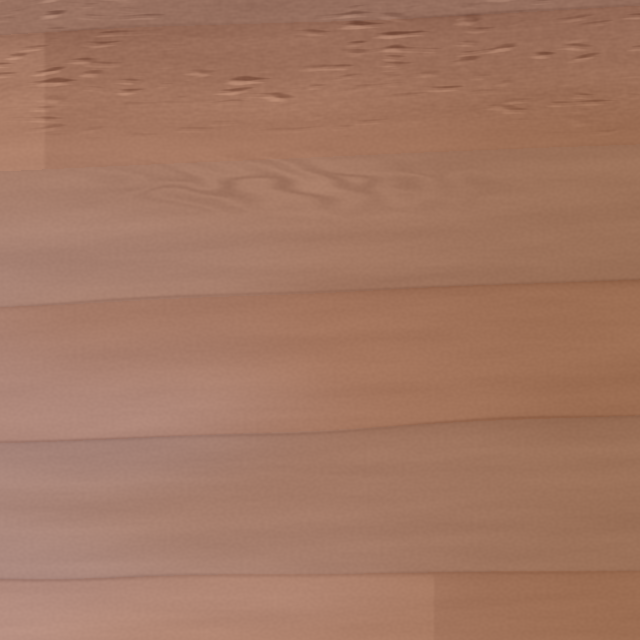
Write a WebGL 1 fragment shader that draws this texture.

```glsl
precision highp float;
// Draws soft reddish-brown wood planks with long grain, dark seams, pores and a swirling knot.
uniform vec2 u_resolution;

const vec3 WOOD = vec3(0.645, 0.468, 0.378);
const vec3 TAN_WOOD = vec3(0.605, 0.430, 0.325);
const vec3 DUSKY_WOOD = vec3(0.590, 0.430, 0.362);
const vec3 PINK_SHEEN = vec3(0.685, 0.545, 0.505);
const vec3 SHADE_TINT = vec3(1.0, 0.96, 0.88);   // how each channel follows light and dark
const float PLANK_PITCH = 0.2125;
const float PLANK_BASE = 0.095;
const float GRAIN_SLOPE = 0.044;
const float GRAIN_CONTRAST = 0.052;
const float PORE_CONTRAST = 0.13;
const float PORE_START = 0.79;
const float SPECKLE = 0.016;
const vec2 KNOT_CENTER = vec2(0.46, 0.712);
const vec2 KNOT_SIZE = vec2(0.23, 0.036);
const float KNOT_CONTRAST = 0.035;
const float TOP_JOINT = 0.07;
const float BOTTOM_JOINT = 0.678;

float hash(vec2 p) {
  vec3 q = fract(vec3(p.xyx) * 0.1031);
  q += dot(q, q.yzx + 33.33);
  return fract((q.x + q.y) * q.z);
}

vec2 gradientAt(vec2 cell) {
  float angle = 6.2832 * hash(cell);
  return vec2(cos(angle), sin(angle));
}

// Gradient noise, roughly -0.7 to 0.7
float noise(vec2 p) {
  vec2 i = floor(p), f = fract(p);
  vec2 u = f * f * f * (f * (f * 6.0 - 15.0) + 10.0);
  vec2 e = vec2(1.0, 0.0);
  float low = mix(dot(gradientAt(i), f), dot(gradientAt(i + e), f - e), u.x);
  float high = mix(dot(gradientAt(i + e.yx), f - e.yx),
                   dot(gradientAt(i + e.xx), f - e.xx), u.x);
  return mix(low, high, u.y);
}

// Streaks stretched along the planks, from broad bands to fine fibres
float grain(vec2 p) {
  float sum = 0.0, amplitude = 0.5;
  vec2 scale = vec2(1.4, 16.0);
  for (int i = 0; i < 4; i++) {
    sum += amplitude * noise(p * scale + 17.3 * float(i));
    scale *= vec2(2.0, 1.9);
    amplitude *= 0.68;
  }
  return sum;
}

// Soft curling figure that fades into the straight grain
float knot(vec2 p) {
  vec2 q = (p - KNOT_CENTER) / KNOT_SIZE;
  vec2 warp = vec2(noise(q * 1.3 + 4.0), noise(q * 1.1 + 9.0));
  float field = noise(q * vec2(2.4, 0.8) + 0.8 * warp + q.y * vec2(0.7, 0.0));
  float rings = sin(11.0 * field + 2.2 * q.y);
  return rings * exp(-dot(q, q) * 0.9);
}

// Dark line at each seam with a soft shadow below it
float seams(vec2 p) {
  float shade = 0.0;
  for (int i = 0; i < 5; i++) {
    float id = float(i);
    float offset = p.y - PLANK_BASE - PLANK_PITCH * id + 0.008 * noise(vec2(p.x * 3.0, id * 7.7));
    float strength = 0.55 + 0.7 * noise(vec2(p.x * 2.5 + 3.1, id * 5.3 + 0.4));
    strength *= i == 3 ? 0.25 : 1.0;
    float line = exp(-pow(offset / 0.0028, 2.0));
    float shadow = smoothstep(0.003, -0.004, offset) * exp(min(offset, 0.0) / 0.022);
    shade += strength * (0.065 * line + 0.050 * shadow);
  }
  return shade;
}

// Short dark pores, each with a pale lip below
float pores(vec2 p) {
  vec2 q = p * vec2(17.0, 125.0);
  float cluster = smoothstep(-0.3, 0.3, noise(p * vec2(4.0, 24.0) + 6.0));
  float dark = smoothstep(0.18, 0.55, noise(q));
  float lip = smoothstep(0.18, 0.55, noise(q + vec2(0.15, 0.75)));
  float fibre = noise(p * vec2(60.0, 190.0));
  return cluster * (0.75 * lip - dark) + 0.20 * fibre;
}

void main() {
  vec2 p = gl_FragCoord.xy / u_resolution;
  float slope = mix(0.012, GRAIN_SLOPE, smoothstep(0.05, 0.35, p.y));
  vec2 board = vec2(p.x, p.y - slope * p.x);
  board.y += 0.006 * noise(vec2(p.x * 2.5, p.y * 4.0));

  // Broad colour: tan to the right, dusky above, pink sheen at lower left
  vec3 color = mix(WOOD, TAN_WOOD, 0.85 * smoothstep(0.45, 1.0, p.x));
  color = mix(color, DUSKY_WOOD, 0.85 * smoothstep(0.72, 1.0, p.y));
  float patchy = 0.3 * noise(board * vec2(2.0, 7.0) + 2.0);
  float sheen = smoothstep(0.62, -0.08, p.x + patchy) * smoothstep(0.92, 0.35, p.y);
  color = mix(color, PINK_SHEEN, 0.85 * sheen);
  float lowSheen = smoothstep(0.45, 0.1, p.y) * smoothstep(1.0, 0.3, p.x);
  color = mix(color, PINK_SHEEN, 0.22 * lowSheen);

  // Each plank leans slightly warmer or greyer
  float plank = floor((board.y - PLANK_BASE) / PLANK_PITCH);
  color += (mod(plank, 2.0) - 0.5) * vec3(0.006, -0.010, -0.020);

  float light = GRAIN_CONTRAST * grain(board);
  light -= seams(board);
  light += KNOT_CONTRAST * knot(p);
  light += PORE_CONTRAST * pores(board) * smoothstep(PORE_START - 0.02, PORE_START + 0.05, p.y);

  // Butt joints where neighbouring boards end
  float topBoard = step(2.5, plank) * step(plank, 3.5);
  light += 0.035 * topBoard * smoothstep(TOP_JOINT + 0.004, TOP_JOINT - 0.004, p.x);
  float bottomBoard = smoothstep(PLANK_BASE, PLANK_BASE - 0.008, board.y);
  light += 0.030 * bottomBoard * smoothstep(BOTTOM_JOINT + 0.003, BOTTOM_JOINT - 0.003, p.x);

  light += SPECKLE * noise(p * vec2(150.0, 190.0));
  gl_FragColor = vec4(color + light * SHADE_TINT, 1.0);
}
```
